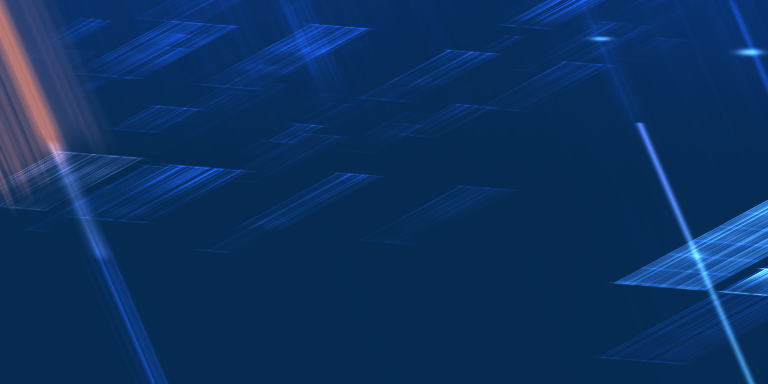
Write a Shadertoy shader that draws this background.

```glsl
// Deep blue backdrop with slanted light sheets, diagonal beams and a warm corner curtain.

const vec3 DEEP = vec3(0.022, 0.165, 0.315);
const vec3 HAZE = vec3(0.033, 0.187, 0.420);
const vec3 BLUE = vec3(0.10, 0.26, 0.78);
const vec3 ICE = vec3(0.34, 0.60, 0.78);
const vec3 LAVENDER = vec3(0.34, 0.38, 0.66);
const vec3 WARM = vec3(0.80, 0.50, 0.46);
const vec3 MAUVE = vec3(0.27, 0.30, 0.48);
const float RISE = 0.54;       // slope of the long sheet sides
const float DIP = 0.08;        // fall of the short sheet sides
const float LEAN = 0.43;       // sideways run of a beam per unit of drop
const float STRIPES = 85.0;    // stripe density across a sheet
const int SCATTER = 44;

// Main sheets, strongest first: corner, then runs of the long and short sides.
const vec4 SHEETS[11] = vec4[11](
    vec4(0.195, 0.435, 0.25, 0.20), vec4(1.31, 0.935, 0.18, 0.13), vec4(0.70, 0.633, 0.08, 0.06),
    vec4(1.56, 0.07, 0.50, 0.23), vec4(0.52, 0.78, 0.29, 0.16), vec4(0.94, 0.745, 0.23, 0.13),
    vec4(0.29, 0.665, 0.11, 0.12), vec4(0.19, 0.81, 0.25, 0.18), vec4(0.51, 0.35, 0.37, 0.11),
    vec4(1.25, 0.72, 0.22, 0.12), vec4(0.94, 0.375, 0.26, 0.14));

float hash(float n) { return fract(sin(n * 127.1 + 3.7) * 4375.85); }

float noise(float x) {
    float i = floor(x), f = fract(x);
    return mix(hash(i), hash(i + 1.0), f * f * (3.0 - 2.0 * f));
}

float band(float x, float lo, float hi, float soft) {
    return smoothstep(lo - soft, lo + soft, x) * (1.0 - smoothstep(hi - soft, hi + soft, x));
}

float line(float d, float width) { return exp(-d * d / (width * width)); }

// Skewed coordinates: x runs along the long side, y along the short side.
vec2 skew(vec2 d) {
    float along = (d.y + DIP * d.x) / (RISE + DIP);
    return vec2(along, d.x - along);
}

// Striped parallelogram with bright rims and sides.
float sheet(vec2 p, vec4 shape, float seed) {
    vec2 q = skew(p - shape.xy), size = shape.zw;
    float span = band(q.x, 0.0, size.x, 0.004);
    float n = noise(q.y * STRIPES + seed * 31.0);
    float fine = noise(q.y * STRIPES * 2.7 + seed * 57.0);
    float patches = noise(q.x * 22.0 + seed * 13.0);
    float fade = 0.1 + 0.6 * smoothstep(0.1, 1.0, q.x / size.x) + 0.6 * patches * patches;
    float rims = 0.9 * line(q.x - size.x, 0.003) + 0.4 * line(q.x, 0.003);
    rims *= band(q.y, -0.01, size.y, 0.025) * (0.25 + n);
    float sides = line(q.y, 0.0025) + 0.8 * line(q.y - size.y * 0.6, 0.002);
    float stripes = 0.08 + 0.8 * n * n * n + 0.8 * fine * fine * fine;
    return band(q.y, 0.0, size.y, 0.003) * span * fade * stripes + rims + 0.7 * sides * span * fade;
}

// Leaning beam that passes through top and spans the given drop.
float beam(vec2 p, vec2 top, float drop, float width, float soft) {
    float fall = top.y - p.y;
    return line(p.x - top.x - LEAN * fall, width) * band(fall, 0.0, drop, soft);
}

float glint(vec2 d, vec2 size) { return line(d.x, size.x) * line(d.y, size.y); }

float blueSheets(vec2 p) {
    float v = 0.0;
    for (int i = 0; i < 11; i++)
        v += (0.72 - 0.046 * float(i)) * sheet(p, SHEETS[i], float(i) + 1.0);
    // Faint scattered sheets, densest toward the upper left.
    for (int i = 0; i < SCATTER; i++) {
        float k = float(i) + 20.0;
        float x = 1.8 * hash(k) - 0.1, strength = hash(k + 160.0);
        float y = 0.38 + 0.24 * x + 0.5 * hash(k + 40.0);
        vec2 size = vec2(0.08 + 0.25 * hash(k + 80.0), 0.02 + 0.1 * hash(k + 120.0));
        v += (0.05 + 0.3 * strength * strength) * sheet(p, vec4(x, y, size), k);
    }
    return v;
}

void mainImage(out vec4 fragColor, in vec2 fragCoord) {
    vec2 p = fragCoord / iResolution.y;
    p.x *= 2.0 * iResolution.y / iResolution.x;
    float lean = p.x - LEAN * (0.95 - p.y);
    float threads = noise(lean * 45.0) * 0.5 + noise(lean * 140.0) * 0.5;

    // Background haze with faint leaning threads.
    float haze = smoothstep(0.5, 1.15, p.y) * (1.0 - 0.5 * line(p.x - 1.25, 0.3));
    haze += 0.12 * line(p.x - 1.85, 0.3);
    vec3 color = mix(DEEP, HAZE, haze);
    color += BLUE * ((0.01 + 0.07 * haze) * threads * threads + blueSheets(p));

    // Bright sheets on the right, with cross lines.
    vec2 q = skew(p - vec2(1.60, 0.263));
    float glow = band(q.y, 0.0, 0.235, 0.003) * band(q.x, 0.0, 0.62, 0.004);
    float ribs = line(fract(q.x * 15.0 + 0.4) - 0.5, 0.05);
    float rays = noise(q.y * STRIPES) * noise(q.y * STRIPES * 2.3 + 5.0);
    color += glow * (BLUE * (0.2 + 0.3 * ribs) + ICE * rays * (0.4 + 2.5 * q.x));
    color += ICE * 0.7 * sheet(p, vec4(1.60, 0.263, 0.62, 0.235), 12.0);
    color += ICE * 1.7 * sheet(p, vec4(1.885, 0.24, 0.11, 0.25), 13.0);

    // Warm curtain, its ragged foot and the lavender beam below.
    float foot = 0.47 + 0.5 * p.x + 0.09 * (noise(lean * 50.0) - 0.5);
    float curtain = smoothstep(foot - 0.03, foot + 0.12, p.y) * (1.0 - smoothstep(0.1, 0.19, lean));
    color = mix(color, MAUVE, curtain * (0.25 + 0.7 * threads));
    float core = line(lean, 0.026) + 0.4 * (1.0 - smoothstep(-0.03, 0.04, lean));
    color = mix(color, WARM, min(core * curtain * (0.1 + 1.1 * threads), 0.85));
    color += MAUVE * 0.7 * sheet(p, vec4(-0.1, 0.47, 0.25, 0.22), 14.0);
    color += LAVENDER * 0.6 * beam(p, vec2(0.139, 0.627), 0.297, 0.02, 0.015) * (0.1 + threads);
    color += BLUE * 0.6 * beam(p, vec2(0.25, 0.36), 0.5, 0.04, 0.08) * pow(noise(lean * 150.0), 2.0);

    // Leaning beams at the top and the sharp one on the right.
    color += BLUE * 0.35 * beam(p, vec2(0.75, 1.02), 0.22, 0.035, 0.08) * threads;
    color += BLUE * 0.15 * beam(p, vec2(1.53, 0.98), 0.30, 0.03, 0.08) * threads;
    color += BLUE * 0.4 * beam(p, vec2(1.90, 1.01), 0.30, 0.010, 0.05);
    vec3 shaft = mix(ICE * 0.8, LAVENDER + BLUE * 0.2, smoothstep(0.25, 0.5, p.y));
    color += shaft * 0.8 * beam(p, vec2(1.665, 0.68), 0.8, 0.009, 0.003);

    // Glints.
    color += ICE * 0.9 * glint(p - vec2(1.565, 0.899), vec2(0.025, 0.005));
    color += ICE * 1.1 * glint(p - vec2(1.953, 0.864), vec2(0.03, 0.008));
    color += ICE * 0.4 * glint(p - vec2(1.815, 0.335), vec2(0.025, 0.01));
    fragColor = vec4(clamp(color, 0.0, 1.0), 1.0);
}
```
